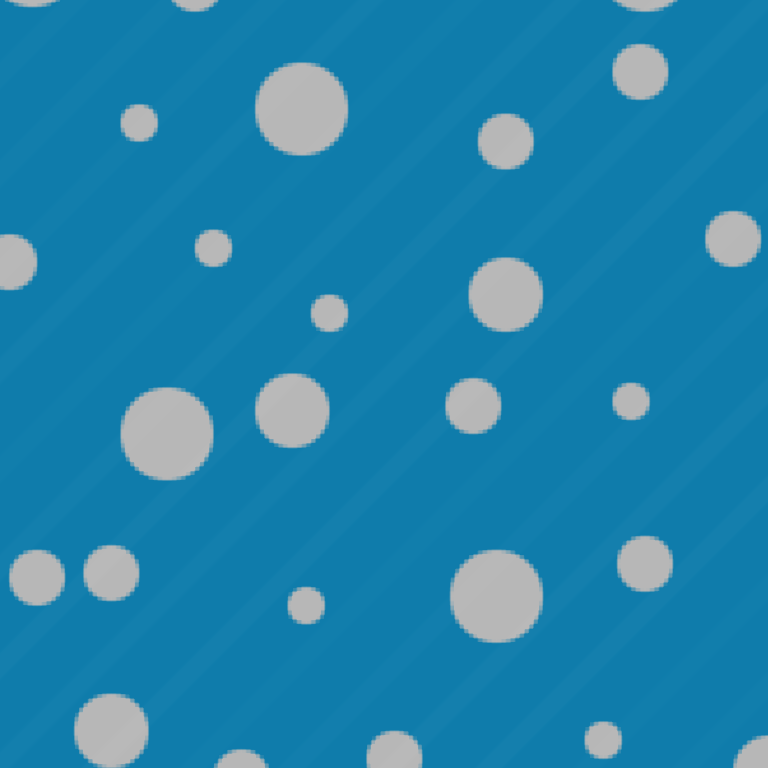
This pattern is drawn by a WebGL 1 fragment shader. Its source:

```glsl
precision highp float;
uniform vec2 u_resolution;

float hash(vec2 p) {
  return fract(sin(dot(p, vec2(12.99, 78.23))) * 4375.85);
}

// Flattens each unit block, with a soft step between neighbours
vec2 softBlocks(vec2 p) {
  vec2 q = p - 0.5;
  return floor(q) + 0.5 + smoothstep(0.22, 0.78, fract(q));
}

// Coverage of one dot per cell, in rows that are shifted at random
float dots(vec2 p) {
  const float cellSize = 35.0;
  float row = floor(p.y / cellSize);
  p.x += floor(cellSize * hash(vec2(row, 3.0)));
  vec2 cell = vec2(floor(p.x / cellSize), row);
  vec2 local = p - cell * cellSize;

  // Four sizes, spread evenly over the cells
  float pick = fract(dot(cell, vec2(0.7549, 0.5698)) + 0.1);
  float radius = 4.0 + 2.0 * (step(0.36, pick) + step(0.72, pick) + step(0.88, pick));

  // Keep the dot inside its cell
  vec2 jitter = vec2(hash(cell + 17.0), hash(cell + 41.0)) * 2.0 - 1.0;
  vec2 center = floor(0.5 * cellSize + jitter * (0.5 * cellSize - radius - 1.5) + 0.5);
  return clamp(radius - length(local - center) + 0.5, 0.0, 1.0);
}

// Faint diagonal bands of varying strength
float stripes(vec2 uv) {
  float s = (uv.x - uv.y) * 7.8 + 0.2;
  float band = fract(s);
  float light = smoothstep(0.0, 0.06, band) - smoothstep(0.27, 0.33, band);
  return light * mix(0.008, 0.022, hash(vec2(floor(s), 5.0)));
}

void main() {
  vec2 uv = gl_FragCoord.xy / u_resolution.y;
  vec3 blue = vec3(0.058, 0.488, 0.672);
  vec3 gray = vec3(0.718);

  float coverage = dots(softBlocks(uv * 165.5) + vec2(11.0, 17.0));
  vec3 color = mix(blue, gray, coverage);
  color = mix(color, vec3(1.0), stripes(uv));
  gl_FragColor = vec4(color, 1.0);
}
```
